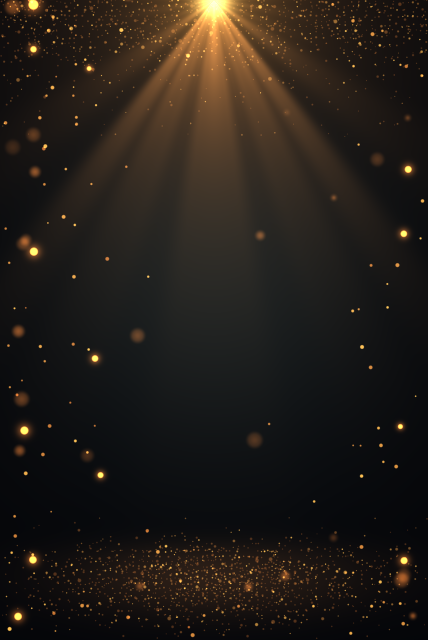
Give the GLSL for this background, as a Shadertoy shader.

```glsl
const vec2 LAMP = vec2(0.5, 1.5);
const vec3 NIGHT = vec3(0.012, 0.018, 0.033);
const vec3 TEAL_HAZE = vec3(0.070, 0.094, 0.092);
const vec3 BEAM_AMBER = vec3(1.04, 0.63, 0.29);
const vec3 LAMP_GOLD = vec3(0.95, 0.68, 0.24);
const vec3 LAMP_CORE = vec3(1.0, 0.90, 0.50);
const vec3 SPARK_GOLD = vec3(1.0, 0.76, 0.30);
const vec3 EMBER = vec3(0.72, 0.38, 0.14);
const vec3 FLOOR_GLOW = vec3(0.15, 0.09, 0.045);
const float BEAM_FADE = 3.7;
const float BOKEH_CHANCE = 0.30;
const float LANTERN_CHANCE = 0.45;
const float SPARK_CHANCE = 0.25;
const int DUST_LAYERS = 5;

float hash(vec2 p) {
    return fract(sin(dot(p, vec2(127.1, 311.7))) * 43758.5453);
}

float band(float x, float from, float to, float soft) {
    return smoothstep(from - soft, from + soft, x)
         * (1.0 - smoothstep(to - soft, to + soft, x));
}

float disc(float d, float radius, float soft) {
    return 1.0 - smoothstep(radius - soft, radius + soft, d);
}

// Strict comparison, so that zero density stays empty
float chosen(vec2 id, float chance) {
    return hash(id) < chance ? 1.0 : 0.0;
}

// Distance to the one particle of this grid cell; reach keeps it inside
float particle(vec2 p, float cells, float seed, float reach, out vec2 home, out vec2 id) {
    id = floor(p * cells) + seed * 17.0;
    vec2 jitter = vec2(hash(id + 3.1), hash(id + 8.7)) - 0.5;
    float room = max(0.0, 1.0 - 2.0 * reach * cells);
    home = (floor(p * cells) + 0.5 + jitter * room) / cells;
    return length(p - home);
}

// Particles keep to the sides, the ceiling and the floor
float scatterDensity(vec2 p) {
    float side = smoothstep(0.14, 0.44, abs(p.x - 0.5));
    float ceiling = smoothstep(1.15, 1.45, p.y);
    float ground = 1.0 - smoothstep(0.08, 0.38, p.y);
    return clamp(0.03 + 0.65 * side + 0.30 * ceiling + 0.35 * ground, 0.0, 1.0);
}

float floorDensity(vec2 p) {
    vec2 q = (p - vec2(0.5, 0.145)) / vec2(0.34, 0.09);
    return exp(-dot(q, q)) * (1.0 - smoothstep(0.19, 0.30, p.y));
}

vec3 backdrop(vec2 p) {
    vec2 q = (p - vec2(0.5, 0.86)) / vec2(0.42, 0.48);
    return NIGHT + TEAL_HAZE * exp(-dot(q, q)) + FLOOR_GLOW * floorDensity(p);
}

vec3 lampLight(vec2 p) {
    vec2 v = p - LAMP;
    float r = length(v);
    float angle = abs(atan(v.x, max(-v.y, 0.0001)));

    // Mirrored fan of beams with soft borders
    float fan = 0.30 + 0.30 * (1.0 - smoothstep(0.63, 0.73, angle));
    fan += 0.32 * (1.0 - smoothstep(0.11, 0.21, angle));
    fan += 0.21 * band(angle, 0.29, 0.47, 0.05);
    fan += 0.32 * band(angle, 0.54, 0.66, 0.05);
    fan += 0.17 * band(angle, 0.82, 1.05, 0.08);

    // Fine streaks close to the lamp
    float streaks = 0.5 + 0.5 * cos(angle * 27.0);
    fan *= 1.0 + 0.40 * (streaks - 0.4) * exp(-r * 7.0);

    vec3 light = BEAM_AMBER * fan * exp(-BEAM_FADE * r);
    light += LAMP_GOLD * 0.50 * exp(-r * 12.0);
    return light + LAMP_CORE * exp(-r * r / 0.0014);
}

vec3 bokeh(vec2 p, float px) {
    vec2 home, id;
    vec3 light = vec3(0.0);

    // Dim, out of focus discs
    for (int i = 0; i < 2; i++) {
        float d = particle(p, 8.0 + 3.0 * float(i), 2.0 + float(i), 0.026, home, id);
        float on = chosen(id, BOKEH_CHANCE * scatterDensity(home));
        float radius = mix(0.006, 0.018, hash(id + 5.3));
        float shape = 0.5 * disc(d, radius, 0.006) + 0.5 * exp(-d * d / (radius * radius * 0.5));
        light += EMBER * on * shape * mix(0.20, 0.75, hash(id + 9.2));
    }

    // Bright points with a halo
    float d = particle(p, 7.0, 7.0, 0.036, home, id);
    float on = chosen(id, LANTERN_CHANCE * scatterDensity(home));
    float radius = mix(0.005, 0.012, hash(id + 4.4));
    light += on * (SPARK_GOLD * disc(d, radius, max(px, 0.002))
           + EMBER * 0.8 * exp(-d * d / (radius * radius * 3.0)));

    // Small sharp sparks
    for (int i = 0; i < 2; i++) {
        d = particle(p, 15.0 + 6.0 * float(i), 11.0 + float(i), 0.008, home, id);
        on = chosen(id, SPARK_CHANCE * scatterDensity(home));
        radius = mix(0.0015, 0.0048, hash(id + 6.6));
        light += mix(EMBER, SPARK_GOLD, hash(id + 2.9)) * on * disc(d, radius, px * 0.8);
    }
    return light;
}

vec3 dust(vec2 p, float px) {
    vec3 light = vec3(0.0);
    for (int i = 0; i < DUST_LAYERS; i++) {
        vec2 home, id;
        float cells = 34.0 + 15.0 * float(i);
        float d = particle(p, cells, 20.0 + float(i), 0.18 / cells, home, id);
        float ceiling = smoothstep(1.18, 1.5, home.y);
        float density = 0.72 * floorDensity(home) + 0.36 * ceiling * ceiling;
        float on = chosen(id, density);
        float radius = mix(0.06, 0.15, hash(id + 1.7)) / cells;
        float glint = pow(hash(id + 7.1), 5.0);
        light += mix(EMBER * 0.38, SPARK_GOLD, glint) * on * disc(d, radius, px * 0.8);
    }
    return light;
}

void mainImage(out vec4 fragColor, in vec2 fragCoord) {
    float px = 1.0 / iResolution.x;
    vec2 p = fragCoord / iResolution.xy * vec2(1.0, 1.5);
    vec3 color = backdrop(p) + lampLight(p);
    color += (bokeh(p, px) + dust(p, px)) * (1.0 - 0.5 * clamp(color, 0.0, 1.0));
    fragColor = vec4(clamp(color, 0.0, 1.0), 1.0);
}
```
